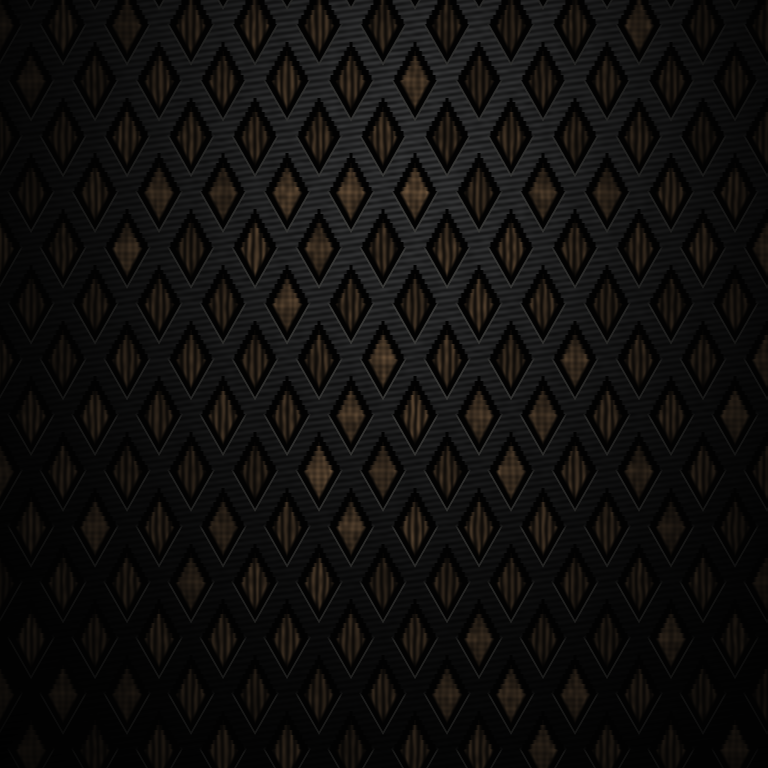
Write a WebGL 1 fragment shader that draws this pattern.

```glsl
precision highp float;

uniform vec2 u_resolution;

const float TAU = 6.2831853;
const vec2 PERIOD = vec2(0.08333, 0.1452);     // diamond spacing inside one row set
const vec2 ANCHOR = vec2(0.0404, 0.6055);      // centre of one diamond
const vec2 HOLE_SIZE = vec2(0.0285, 0.0500);   // half width, half height
const vec2 FABRIC_SIZE = vec2(0.0195, 0.0365);
const float STAIR_HEIGHT = 0.0062;
const float RIB_COUNT = 118.0;
const float RIB_TILT = 0.14;
const float STREAK_COUNT = 112.0;
const float RIM_WIDTH = 0.0011;
const vec2 FRAME_LIGHT_POS = vec2(0.53, 0.80);
const vec2 FRAME_LIGHT_SIZE = vec2(0.36, 0.50);
const vec2 FABRIC_LIGHT_POS = vec2(0.52, 0.60);
const vec2 FABRIC_LIGHT_SIZE = vec2(0.45, 0.66);
const vec3 FRAME_COLOR = vec3(0.165, 0.167, 0.170);
const vec3 RIM_COLOR = vec3(0.25, 0.25, 0.24);
const vec3 FABRIC_COLOR = vec3(0.285, 0.220, 0.155);
const vec3 SHADOW_COLOR = vec3(0.008);

float hash(vec2 p) {
  return fract(sin(dot(p, vec2(127.1, 311.7))) * 43758.5453);
}

float valueNoise(vec2 p) {
  vec2 i = floor(p);
  vec2 f = fract(p);
  f = f * f * (3.0 - 2.0 * f);
  float low = mix(hash(i), hash(i + vec2(1.0, 0.0)), f.x);
  float high = mix(hash(i + vec2(0.0, 1.0)), hash(i + vec2(1.0, 1.0)), f.x);
  return mix(low, high, f.y);
}

float diamondDistance(vec2 p, vec2 size) {
  vec2 a = abs(p) / size;
  return (a.x + a.y - 1.0) * size.x * size.y / length(size);
}

float softLight(vec2 p, vec2 center, vec2 size) {
  vec2 d = (p - center) / size;
  return exp(-dot(d, d));
}

// Index of the nearest diamond in two interleaved grids
vec2 nearestDiamond(vec2 q) {
  vec2 a = floor(q + 0.5);
  vec2 b = floor(q) + 0.5;
  vec2 da = abs(q - a);
  vec2 db = abs(q - b);
  return da.x + da.y < db.x + db.y ? a : b;
}

// Ribbed bands of the lattice
vec3 frameColor(vec2 uv) {
  float rib = sin(TAU * RIB_COUNT * (uv.y - RIB_TILT * uv.x));
  float grain = valueNoise(uv * vec2(90.0, 260.0)) - 0.5;
  float shade = 0.92 + 0.28 * rib + 0.25 * grain;
  return FRAME_COLOR * shade * softLight(uv, FRAME_LIGHT_POS, FRAME_LIGHT_SIZE);
}

// Streaked cloth behind the holes, different in each diamond
vec3 fabricColor(vec2 uv, vec2 local, vec2 id) {
  float phase = TAU * hash(id + 3.7);
  float wobble = 1.6 * valueNoise(uv * vec2(130.0, 45.0));
  float streak = 0.5 + 0.5 * sin(TAU * STREAK_COUNT * local.x + phase + wobble);
  float plaid = step(0.76, hash(id + 9.1));
  float thread = 0.5 + 0.5 * sin(TAU * 125.0 * local.y + phase);
  float crossBand = exp(-pow(local.y / 0.006, 2.0));
  float weave = mix(0.28 + 0.72 * streak, 0.62 + 0.25 * streak + 0.18 * thread, plaid);
  weave += 0.25 * plaid * crossBand;
  weave *= 0.75 + 0.45 * valueNoise(uv * vec2(160.0, 90.0));
  float tone = 0.75 + 0.4 * hash(id);
  return FABRIC_COLOR * weave * tone * softLight(uv, FABRIC_LIGHT_POS, FABRIC_LIGHT_SIZE);
}

void main() {
  vec2 uv = gl_FragCoord.xy / u_resolution;
  float edge = max(1.0 / min(u_resolution.x, u_resolution.y), 0.0012);

  vec2 id = nearestDiamond((uv - ANCHOR) / PERIOD);
  vec2 local = uv - ANCHOR - id * PERIOD;

  // Upper edges are stepped, lower edges are straight
  float steppedY = (floor(local.y / STAIR_HEIGHT) + 0.5) * STAIR_HEIGHT;
  vec2 stepped = vec2(local.x, local.y > 0.0 ? steppedY : local.y);
  float holeDist = diamondDistance(stepped, HOLE_SIZE);
  float fabricDist = diamondDistance(stepped + vec2(0.0, 0.002), FABRIC_SIZE);

  // Cloth fades into the shadow cast by the frame
  float clothMask = 1.0 - smoothstep(-0.0035, 0.0015, fabricDist);
  vec3 hole = SHADOW_COLOR + fabricColor(uv, local, id) * clothMask;

  // Frame with a lit rim along the lower edges
  vec3 frame = frameColor(uv) + SHADOW_COLOR * 0.5;
  float rimDist = abs(diamondDistance(local, HOLE_SIZE) - RIM_WIDTH);
  float rim = 1.0 - smoothstep(RIM_WIDTH * 0.4, RIM_WIDTH * 0.4 + edge, rimDist);
  rim *= 1.0 - smoothstep(-0.006, 0.004, local.y);
  float rimLight = softLight(uv, FABRIC_LIGHT_POS, FABRIC_LIGHT_SIZE);

  vec3 color = mix(hole, frame, smoothstep(-edge, edge, holeDist));
  color = mix(color, RIM_COLOR * rimLight, rim * 0.8);
  gl_FragColor = vec4(color, 1.0);
}
```
